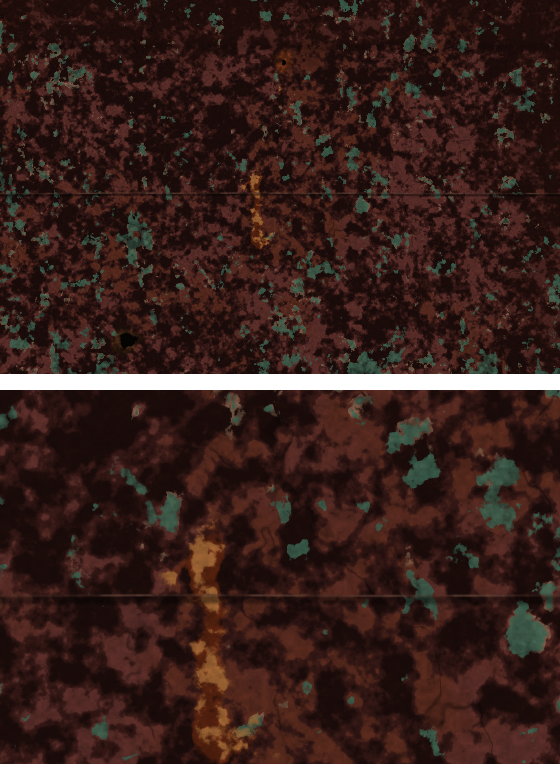
Top, the full canvas; bottom, a detail of the centre.
Reproduce this texture procedurally as a Shadertoy shader.

```glsl
float hash(vec2 p) {
    return fract(sin(dot(p, vec2(127.1, 311.7))) * 43758.5);
}

float noise(vec2 p) {
    vec2 i = floor(p), f = fract(p);
    f = f * f * (3.0 - 2.0 * f);
    return mix(mix(hash(i), hash(i + vec2(1, 0)), f.x),
               mix(hash(i + vec2(0, 1)), hash(i + vec2(1, 1)), f.x), f.y);
}

// Fractal noise, centred on zero
float fbm(vec2 p) {
    float sum = 0.0, amp = 0.516;
    for (int i = 0; i < 5; i++) {
        sum += amp * (noise(p) - 0.5);
        p = mat2(1.6, 1.2, -1.2, 1.6) * p + 7.3;
        amp *= 0.5;
    }
    return sum;
}

// Soft round weight around a centre
float blob(vec2 p, vec2 centre, vec2 size) {
    vec2 d = (p - centre) / size;
    return exp(-dot(d, d));
}

void mainImage(out vec4 fragColor, in vec2 fragCoord) {
    vec2 p = fragCoord / iResolution.y;
    float px = 1.0 / iResolution.y;
    vec2 warp = vec2(fbm(p * 30.0 + 3.0), fbm(p * 30.0 + 41.0));
    vec2 q = p + 0.025 * warp;

    float coarse = fbm(q * 5.0 + 11.0);
    float grain = fbm(q * 34.0 + 5.0);
    float fine = fbm(p * 80.0 + 15.0);
    float speck = noise(p * 170.0) - 0.5;
    float streak = fbm(vec2(q.x * 13.0, q.y * 1.8) + 23.0);
    float lower = smoothstep(0.5, 0.46, p.y);
    float top = smoothstep(0.84, 0.92, p.y + 0.3 * coarse);
    float right = smoothstep(1.25, 1.42, p.x + 0.5 * coarse);

    // Worn oxide: dark crust over pinkish primer
    float wear = 0.52 + 0.45 * coarse + 1.1 * grain + 0.95 * fine + 0.12 * speck + 0.4 * streak;
    wear += 0.05 * lower - 0.10 * top - 0.07 * right;
    vec3 rust = mix(vec3(0.100, 0.044, 0.037), vec3(0.195, 0.088, 0.078),
                    smoothstep(0.36, 0.60, wear));
    vec3 primer = mix(vec3(0.33, 0.165, 0.15), vec3(0.32, 0.15, 0.105),
                      smoothstep(0.0, 0.2, fbm(p * 6.0 + 61.0)));
    vec3 col = mix(rust, primer, smoothstep(0.58, 0.74, wear));
    col = mix(col, vec3(0.14, 0.055, 0.04), 0.35 * max(top, right));

    // Fine dark cracks
    float crack = abs(fbm(q * vec2(7.0, 5.0) + 83.0));
    col *= 1.0 - 0.3 * smoothstep(0.010, 0.0, crack) * smoothstep(-0.05, 0.1, coarse + grain);

    // Small remnants of green paint with pale chipped rims
    float flake = fbm(q * vec2(34.0, 25.0) + 31.0) + 0.5 * fbm(p * 5.0 + 47.0) + 0.5 * fine;
    flake += 0.11 * blob(p, vec2(0.86, 0.29), vec2(0.17, 0.10));
    flake += 0.09 * blob(p, vec2(0.24, 0.27), vec2(0.10, 0.14));
    flake += 0.07 * blob(p, vec2(1.38, 0.66), vec2(0.09, 0.16));
    flake += 0.05 * blob(p, vec2(0.60, 0.95), vec2(0.12, 0.10));
    flake += 0.13 * smoothstep(0.08, 0.01, p.y) * smoothstep(0.75, 1.0, p.x);
    flake -= 0.03 * top;
    float chip = fbm(q * 15.0 + 71.0) + 0.05 * (1.0 - lower);
    float rim = smoothstep(0.15, 0.20, flake) * smoothstep(0.05, 0.12, chip);
    col = mix(col, vec3(0.43, 0.32, 0.25) * (1.0 + 0.5 * speck), 0.8 * rim);
    vec3 paint = mix(vec3(0.15, 0.23, 0.19), vec3(0.22, 0.37, 0.30),
                     smoothstep(-0.15, 0.15, fine + 0.5 * coarse));
    col = mix(col, paint, 0.85 * smoothstep(0.205, 0.255, flake));

    // Orange stains running down from the seam
    float run = blob(q, vec2(0.685, 0.43), vec2(0.013, 0.11))
              + 0.7 * blob(q, vec2(0.70, 0.35), vec2(0.035, 0.022))
              + 0.7 * blob(q, vec2(0.68, 0.51), vec2(0.030, 0.025))
              + 0.5 * blob(q, vec2(0.745, 0.74), vec2(0.010, 0.07));
    float stain = smoothstep(0.38, 0.75, run + 1.2 * grain + 1.2 * fine);
    stain *= smoothstep(0.03, 0.2, run);
    vec3 orange = mix(vec3(0.34, 0.13, 0.05), vec3(0.62, 0.40, 0.20),
                      smoothstep(0.08, 0.25, fine + 0.5 * grain + 0.1 * run));
    col = mix(col, orange, 0.85 * stain);

    // Welded seam and a faint upper joint
    float seam = p.y - 0.482 - 0.002 * noise(vec2(p.x * 6.0, 2.0));
    col *= 1.0 - 0.4 * smoothstep(0.006, 0.001, abs(seam + 0.004));
    float glint = smoothstep(0.25, 0.75, noise(vec2(p.x * 45.0, 9.0)));
    col = mix(col, vec3(0.36, 0.24, 0.20),
              (0.25 + 0.5 * glint) * smoothstep(0.001 + px, 0.0, abs(seam)));
    col *= 1.0 - 0.15 * smoothstep(0.02, 0.0, abs(p.y - 0.875));

    // Corroded holes with rusty halos
    for (int i = 0; i < 2; i++) {
        vec2 centre = i == 0 ? vec2(0.336, 0.088) : vec2(0.756, 0.828);
        vec2 d = q - centre;
        float radius = i == 0 ? 0.020 : 0.007;
        d.x *= i == 0 ? 1.0 : 1.5;
        float dist = length(d) + 0.03 * grain;
        vec3 halo = i == 0 ? vec3(0.20, 0.12, 0.05) : vec3(0.36, 0.16, 0.07);
        col = mix(col, halo * (1.0 + 2.0 * fine), 0.75 * smoothstep(0.045, 0.022, dist));
        col = mix(col, vec3(0.02, 0.015, 0.012), smoothstep(radius + 0.003, radius - 0.003, dist));
    }

    // Fine surface grit
    col *= 1.0 + 0.2 * speck + 0.1 * (hash(floor(p * 340.0)) - 0.5);
    fragColor = vec4(clamp(col, 0.0, 1.0), 1.0);
}
```
